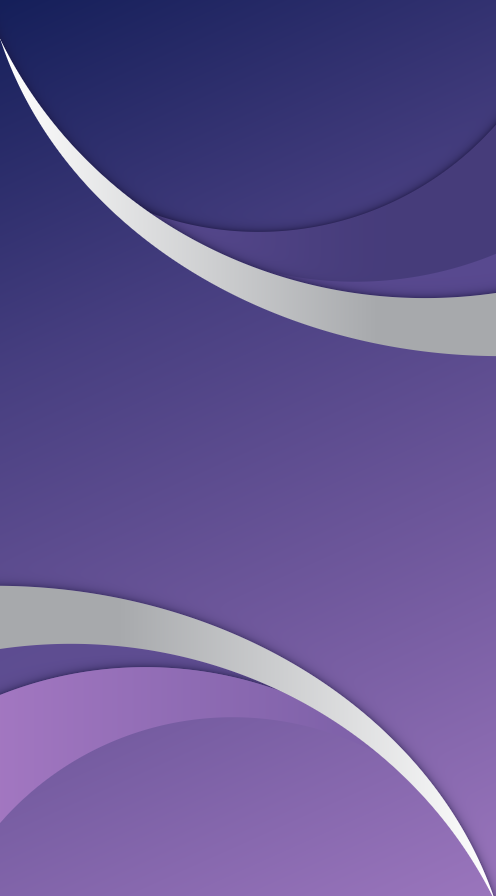
This background is drawn by a Shadertoy shader. Its source:

```glsl
// Violet diagonal gradient with two sweeping silver ribbons and curved, softly shadowed panels.

const vec3 NAVY   = vec3(0.08, 0.12, 0.35);
const vec3 INDIGO = vec3(0.275, 0.243, 0.50);
const vec3 VIOLET = vec3(0.44, 0.347, 0.615);
const vec3 LILAC  = vec3(0.605, 0.46, 0.74);
const vec3 SILVER = vec3(0.655, 0.663, 0.675);
const vec3 SHADE  = vec3(0.10, 0.08, 0.24);

// Signed distance to a circle, negative inside
float circle(vec2 p, vec2 center, float radius) {
    return length(p - center) - radius;
}

// Approximate signed distance to an axis-aligned ellipse
float ellipse(vec2 p, vec2 center, vec2 radii) {
    vec2 d = p - center;
    float k = length(d / radii);
    return k * (k - 1.0) / max(length(d / (radii * radii)), 1e-4);
}

// Antialiased coverage of the inside of a shape
float cover(float d, float pixel) {
    return clamp(0.5 - d / pixel, 0.0, 1.0);
}

// Thin shadow that fades with distance from an edge
vec3 addShadow(vec3 color, float distanceAway, float width, float strength) {
    return mix(color, SHADE, strength * exp(-max(distanceAway, 0.0) / width));
}

// Four-stop diagonal gradient
vec3 background(vec2 p, float height) {
    float t = (0.45 * p.x + p.y) / (0.45 + height) * 3.0;
    vec3 color = mix(NAVY, INDIGO, clamp(t, 0.0, 1.0));
    color = mix(color, VIOLET, clamp(t - 1.0, 0.0, 1.0));
    return mix(color, LILAC, clamp(t - 2.0, 0.0, 1.0));
}

// Ribbon boundaries: x is the outer edge, y is the inner edge
vec2 ribbonEdges(vec2 p) {
    return vec2(ellipse(p, vec2(1.009, -0.148), vec2(1.045, 0.866)),
                ellipse(p, vec2(0.857, -0.300), vec2(0.944, 0.901)));
}

// Silver ribbon, white at its tip
vec3 paintRibbon(vec3 color, vec2 p, vec2 edges, float pixel) {
    vec3 metal = mix(vec3(1.0), SILVER, clamp(p.x / 0.76, 0.0, 1.0));
    return mix(color, metal, cover(max(edges.x, -edges.y), pixel));
}

// Dark layered panels within the upper ribbon
vec3 paintUpperPanels(vec3 color, vec2 p, float inner, float pixel) {
    float arc = circle(p, vec2(0.521, -0.171), 0.6385);
    float crescent = circle(p, vec2(0.716, -0.176), 0.744);
    vec3 gapColor = vec3(0.345, 0.285, 0.56);
    vec3 panelColor = mix(vec3(0.335, 0.28, 0.55), vec3(0.275, 0.235, 0.48),
                          smoothstep(0.30, 0.80, p.x));
    vec3 layer = addShadow(color, -arc, 0.008, 0.6);
    vec3 panels = mix(gapColor, panelColor, cover(crescent, pixel));
    layer = mix(layer, panels, cover(-arc, pixel));
    layer = addShadow(layer, -inner, 0.008, 0.55);
    return mix(color, layer, cover(inner, pixel));
}

// Bright crescent within the lower ribbon
vec3 paintLowerPanel(vec3 color, vec2 p, float inner, float pixel) {
    float top = circle(p, vec2(0.293, 2.138), 0.793);
    float bottom = circle(p, vec2(0.469, 2.068), 0.622);
    vec3 panelColor = mix(vec3(0.635, 0.465, 0.755), vec3(0.50, 0.385, 0.665),
                          clamp(p.x / 0.68, 0.0, 1.0));
    vec3 gapColor = mix(color, vec3(0.35, 0.29, 0.56), 0.7);
    vec3 layer = mix(addShadow(gapColor, top, 0.008, 0.5), color, cover(top, pixel));
    layer = mix(layer, panelColor, cover(max(top, -bottom), pixel));
    return mix(color, layer, cover(inner, pixel));
}

void mainImage(out vec4 fragColor, in vec2 fragCoord) {
    // Width is one unit; y runs down from the top edge
    float pixel = 1.0 / iResolution.x;
    float height = iResolution.y * pixel;
    vec2 p = vec2(fragCoord.x, iResolution.y - fragCoord.y) * pixel;
    vec2 turned = vec2(1.0, 1.899) - p;

    vec2 upper = ribbonEdges(p);
    vec2 lower = ribbonEdges(turned);
    vec3 color = background(p, height);

    // Upper group
    color = paintUpperPanels(color, p, upper.y, pixel);
    color = paintRibbon(color, p, upper, pixel);

    // Lower group, the same ribbon turned half way round
    color = paintLowerPanel(color, p, lower.y, pixel);
    color = addShadow(color, lower.x, 0.008, 0.45 * cover(-lower.x, pixel));
    color = paintRibbon(color, turned, lower, pixel);

    fragColor = vec4(color, 1.0);
}
```
